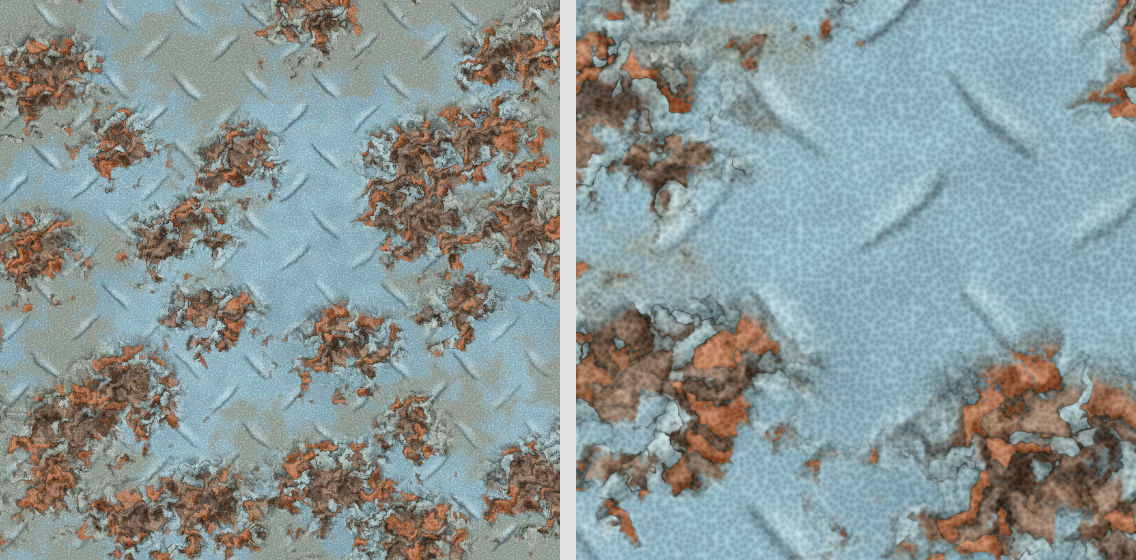
Left, the full canvas; right, a detail of the centre.
Reproduce this texture procedurally as a three.js fragment shader.

```glsl
varying vec2 vUv;

const float REPEATS = 8.0;
const vec2 RISING_CENTRE = vec2(0.22, 0.32);
const vec2 FALLING_CENTRE = vec2(0.66, 0.78);
const float BAR_HALF_LENGTH = 0.33;
const float BAR_WIDTH = 0.05;
const float SHADOW_WIDTH = 0.022;
const float RUST_GRID = 6.0;
const float RUST_SHARE = 0.72;
const float FLAKE_SCALE = 46.0;
const float GRAIN_SCALE = 300.0;
const float GRAIN_AMOUNT = 0.17;

const vec3 PAINT = vec3(0.60, 0.74, 0.79);
const vec3 PAINT_SHADE = vec3(0.49, 0.62, 0.67);
const vec3 GRIME = vec3(0.58, 0.60, 0.55);
const vec3 GRIME_DARK = vec3(0.40, 0.42, 0.40);
const vec3 RUST = vec3(0.55, 0.43, 0.34);
const vec3 RUST_DARK = vec3(0.36, 0.28, 0.23);
const vec3 RUST_BRIGHT = vec3(0.68, 0.38, 0.22);
const vec3 GLINT = vec3(0.76, 0.86, 0.89);
const vec3 SHADOW = vec3(0.30, 0.37, 0.39);

vec2 hash2(vec2 p) {
  vec3 q = fract(p.xyx * vec3(0.1031, 0.1030, 0.0973));
  q += dot(q, q.yzx + 33.33);
  return fract((q.xx + q.yz) * q.zy);
}

// Layered sines, roughly -1 to 1
float waves(vec2 p) {
  float sum = 0.0, amp = 0.5;
  for (int i = 0; i < 5; i++) {
    p = mat2(0.8, 0.6, -0.6, 0.8) * p + 1.3;
    sum += amp * sin(p.x + 1.5 * sin(p.y) + sum);
    p *= 1.9;
    amp *= 0.55;
  }
  return sum;
}

// Cellular noise: nearest distance, gap to the border, cell value
vec3 cells(vec2 p) {
  vec2 base = floor(p);
  float near = 9.0, next = 9.0, value = 0.0;
  for (int y = -1; y <= 1; y++) {
    for (int x = -1; x <= 1; x++) {
      vec2 id = base + vec2(float(x), float(y));
      vec2 h = hash2(id);
      float d = length(id + h - p);
      if (d < near) { next = near; near = d; value = fract(h.x * 7.0 + h.y * 5.0); }
      else next = min(next, d);
    }
  }
  return vec3(near, next - near, value);
}

// Scattered rust patches: 1 at a patch centre, 0 at its rim
float rustPatches(vec2 p) {
  vec2 base = floor(p);
  float cover = -1.0;
  for (int y = -1; y <= 1; y++) {
    for (int x = -1; x <= 1; x++) {
      vec2 id = base + vec2(float(x), float(y));
      vec2 h = hash2(id + 17.0), k = hash2(id + 71.0);
      vec2 d = (p - id - 0.15 - 0.7 * h) * vec2(0.85, 1.1);
      float patchCover = 1.0 - length(d) / mix(0.30, 0.58, k.y);
      cover = max(cover, k.x < RUST_SHARE ? patchCover : -1.0);
    }
  }
  return cover;
}

// Raised bar: x is its lit upper face, y its shadow line below
vec2 bar(vec2 p, vec2 centre, vec2 dir) {
  vec2 q = p - centre + 0.5;
  vec2 h = hash2(floor(q) + 5.0);
  vec2 d = fract(q) - 0.5 + 0.04 * (h - 0.5);
  float along = dot(d, dir) / BAR_HALF_LENGTH;
  float across = dot(d, vec2(-dir.y, dir.x));
  float taper = smoothstep(1.0, 0.55, abs(along));
  float lit = (across - 0.04) / BAR_WIDTH;
  float dark = (across + 0.035 * (1.0 - along * along)) / SHADOW_WIDTH;
  float shine = exp(-2.5 * pow(along - 0.7 * (h.x - 0.5), 2.0));
  return taper * vec2(exp(-lit * lit) * shine * mix(0.55, 1.0, h.y),
                      exp(-dark * dark) * mix(0.5, 0.95, h.x));
}

void main() {
  vec2 uv = vUv;
  float broad = waves(uv * 9.0);
  float fine = waves(uv * 75.0 + 4.0);
  vec2 warp = vec2(fine, waves(uv * 70.0 + 21.0));
  float fromCentre = length(uv - vec2(0.52, 0.48));

  // Faded paint with grime towards the edges
  vec3 color = mix(PAINT_SHADE, PAINT, clamp(0.7 + 0.4 * broad + 0.25 * fine, 0.0, 1.0));
  float grime = 1.5 * fromCentre - 0.35 + 0.5 * waves(uv * 14.0 + 9.0) + 0.25 * fine;
  color = mix(color, GRIME, 0.85 * smoothstep(0.0, 0.5, grime));

  // Tread bars in two alternating directions
  vec2 tread = uv * REPEATS + 0.025 * warp;
  vec2 bars = max(bar(tread, RISING_CENTRE, vec2(0.7071, 0.7071)),
                  bar(tread, FALLING_CENTRE, vec2(0.7071, -0.7071)));
  color = mix(color, GLINT, 0.8 * bars.x);
  color = mix(color, SHADOW, 0.75 * bars.y);

  // Flaking rust, broken up by cells and lit from the upper left
  vec2 flakePos = uv * FLAKE_SCALE + 0.9 * warp;
  vec3 flake = cells(flakePos);
  float relief = cells(flakePos + vec2(-0.25, 0.3)).x - flake.x;
  float tone = mix(0.5, flake.z, smoothstep(0.0, 0.15, flake.y));
  float cover = rustPatches(uv * RUST_GRID + 0.22 * vec2(broad, fine));
  cover -= 0.3 * smoothstep(0.25, 0.0, fromCentre);
  float ragged = cover - 0.27 + 0.75 * (tone - 0.5) + 0.35 * fine + 0.2 * bars.y;
  float rust = smoothstep(0.0, 0.14, ragged);
  float fringe = smoothstep(-0.3, 0.25, cover + 0.25 * fine);
  float crease = smoothstep(0.16, 0.0, flake.y) * fringe;

  vec3 rustColor = mix(RUST_DARK, RUST, clamp(0.5 + 0.8 * warp.y + 0.5 * (tone - 0.5), 0.0, 1.0));
  rustColor = mix(rustColor, RUST_BRIGHT, 0.75 * smoothstep(0.68, 0.85, tone));
  color = mix(color, GRIME, 0.4 * fringe);
  color = mix(color, GRIME_DARK, 0.55 * smoothstep(-0.16, 0.0, ragged));
  color = mix(color, rustColor, 0.92 * rust);
  color = mix(color, GRIME_DARK * 0.8, 0.5 * crease);
  color += 0.35 * relief * fringe;

  // Fine speckle
  vec2 g = uv * GRAIN_SCALE;
  color += GRAIN_AMOUNT * (cells(g).x - 0.45);
  gl_FragColor = vec4(clamp(color, 0.0, 1.0), 1.0);
}
```
